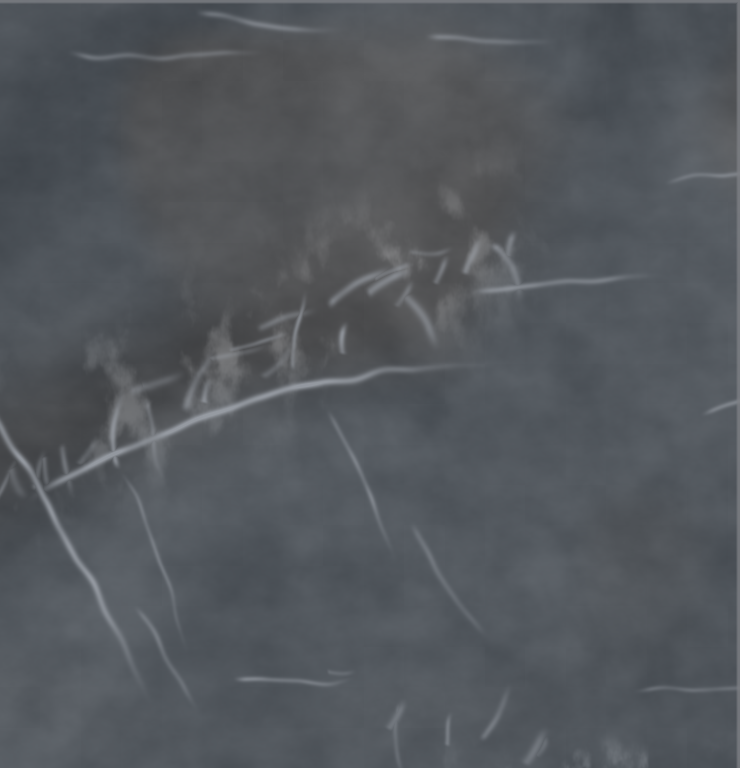
This texture is drawn by a WebGL 2 fragment shader. Its source:

```glsl
#version 300 es
precision highp float;
// Dark slate-blue marble slab with pale mineral veins and a fractured band.
uniform vec2 u_resolution;
out vec4 fragColor;

float hash(vec2 p) {
    vec3 q = fract(p.xyx * 0.1031);
    q += dot(q, q.yzx + 33.33);
    return fract((q.x + q.y) * q.z);
}

float noise(vec2 p) {
    vec2 i = floor(p), f = fract(p);
    f = f * f * (3.0 - 2.0 * f);
    return mix(mix(hash(i), hash(i + vec2(1, 0)), f.x),
               mix(hash(i + vec2(0, 1)), hash(i + 1.0), f.x), f.y);
}

float fbm(vec2 p) {
    float sum = 0.0, amp = 0.5;
    for (int i = 0; i < 5; i++) {
        sum += amp * noise(p);
        p = mat2(1.6, 1.2, -1.2, 1.6) * p + 7.3;
        amp *= 0.5;
    }
    return sum;
}

// Bent, tapered line with a wandering path and uneven brightness.
float vein(vec2 p, vec2 start, float angle, float len, float bend, float width) {
    vec2 dir = vec2(cos(angle), sin(angle));
    vec2 d = p - start;
    vec2 q = vec2(dot(d, dir), dot(d, vec2(-dir.y, dir.x)));
    float t = q.x / len;
    if (t < 0.0 || t > 1.0) return 0.0;
    float seed = 50.0 + start.x * 91.0 + angle * 13.0;
    q.y -= bend * len * 4.0 * t * (1.0 - t) + 0.009 * (noise(vec2(q.x * 24.0, seed)) - 0.5);
    float taper = smoothstep(0.0, 0.12, t) * (1.0 - smoothstep(0.6, 1.0, t));
    float strength = 0.5 + 0.5 * noise(vec2(q.x * 38.0, seed + 9.0));
    return taper * strength * exp(-q.y * q.y / (width * width));
}

// Long veins on a jittered grid: steep to the left, shallow to the right.
float scatteredVeins(vec2 p) {
    float v = 0.0;
    for (int i = 0; i < 12; i++) {
        float k = float(i);
        float h = hash(vec2(k, 3.0)), g = hash(vec2(k, 17.0));
        vec2 start = (vec2(mod(k, 4.0), floor(k / 4.0)) + vec2(h, g)) * vec2(0.24, 0.33);
        bool steep = hash(vec2(k, 29.0)) > 0.15 + start.x * 0.8;
        float angle = steep ? -1.3 + 0.35 * g : -0.15 + 0.45 * h;
        float len = 0.12 + 0.16 * hash(vec2(k, 41.0));
        float line = vein(p, start, angle, len, 0.1 * (h - 0.5), 0.0028 + 0.0014 * g);
        v = max(v, line * (0.4 + 0.5 * hash(vec2(k, 53.0))));
    }
    return v;
}

// Short splinters strewn along the band from a to b.
float splinters(vec2 p, vec2 a, vec2 b, int count, float seed) {
    float v = 0.0;
    for (int i = 0; i < count; i++) {
        float k = float(i);
        float h = hash(vec2(k, seed)), g = hash(vec2(k, seed + 11.0));
        float kind = hash(vec2(k, seed + 23.0));
        vec2 start = mix(a, b, (k + h) / float(count)) + vec2(0.04, 0.09) * (vec2(g, kind) - 0.5);
        float angle = kind < 0.45 ? 0.9 + 0.6 * g : kind < 0.75 ? -1.5 + 0.5 * h : 0.1 + 0.5 * g;
        float len = 0.035 + 0.08 * hash(vec2(k, seed + 37.0));
        float line = vein(p, start, angle, len, 0.2 * (g - 0.5), 0.003 + 0.003 * h);
        v = max(v, line * (0.35 + 0.5 * g));
    }
    return v;
}

void main() {
    vec2 p = gl_FragCoord.xy / u_resolution.y;
    float aspect = u_resolution.x / u_resolution.y;

    // Cloudy stone with fine mottling and faint square patches.
    float cloud = fbm(p * 4.0 + 2.0 * noise(p * 3.0 + 5.0));
    float mottle = fbm(p * vec2(20.0, 27.0) + 31.0);
    float tone = 0.327 + 0.15 * (cloud - 0.484) + 0.075 * (mottle - 0.484);
    tone += 0.008 * (hash(floor(p * 19.0) + 4.0) - 0.5);

    // The fractured band is darker and warmer.
    float band = (p.y - 0.41 - 0.43 * p.x) / 0.1;
    float fracture = exp(-band * band) * (1.0 - smoothstep(0.55, 0.8, p.x));
    float warm = clamp(0.75 * fracture + smoothstep(0.5, 0.75, noise(p * 3.6 + 12.0)) * p.y, 0.0, 1.0);
    tone -= 0.014 * fracture;
    vec3 color = tone + mix(vec3(-0.022, 0.0, 0.024), vec3(-0.002, 0.0, 0.006), warm);

    // Milky smudges in the band and along the foot of the slab.
    float smudge = smoothstep(0.52, 0.78, fbm(p * vec2(24.0, 15.0) + 60.0));
    float foot = (1.0 - smoothstep(0.0, 0.05, p.y)) * smoothstep(0.5, 0.75, p.x);
    color += 0.16 * smudge * (fracture + foot);

    // Two master veins, then the scattered ones.
    float v = 1.15 * vein(p, vec2(0.03, 0.345), 0.28, 0.67, 0.066, 0.0048);
    v = max(v, vein(p, vec2(-0.03, 0.49), -1.06, 0.48, 0.02, 0.0046));
    v = max(v, scatteredVeins(p));
    v = max(v, splinters(p, vec2(-0.02, 0.36), vec2(0.66, 0.68), 28, 71.0));
    v = max(v, splinters(p, vec2(0.44, 0.1), vec2(0.74, 0.03), 7, 137.0));
    color = mix(color, vec3(0.61, 0.63, 0.66), min(v, 0.9));

    // Pale rim along the top and right edges.
    float rim = smoothstep(0.006, 0.002, min(1.0 - p.y, aspect - p.x));
    color = mix(color, vec3(0.49, 0.5, 0.52), 0.8 * rim);

    fragColor = vec4(color, 1.0);
}
```
